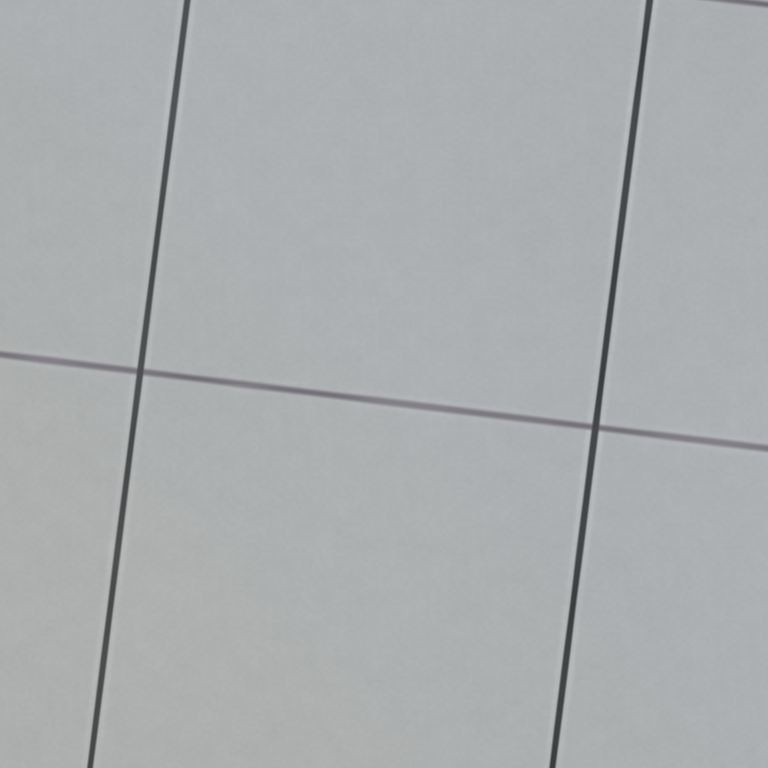
Give the GLSL for this texture, as a Shadertoy shader.

```glsl
// Large pale grey panels divided by a slightly tilted grid of thin joints.
// Two sheared axes place the joints: dark crisp uprights, softer mauve cross joints.
// Value noise adds blotches, fine grain and uneven wear along each joint.

const vec2  SPACING      = vec2(0.602, 0.578);   // joint repeat across and up
const vec2  ORIGIN       = vec2(0.1172, 0.5385); // first upright at y=0, cross joint at x=0
const vec2  SHEAR        = vec2(0.1268, -0.1225);
const vec2  HALF_WIDTH   = vec2(0.0040, 0.0039);
const vec2  SOFTNESS     = vec2(0.0019, 0.0032);
const float HALO_OFFSET  = 0.0085;
const float HALO_WIDTH   = 0.0035;
const float HALO_GAIN    = 0.045;
const float BLOTCH_GAIN  = 0.010;
const float MOTTLE_GAIN  = 0.010;
const float GRAIN_GAIN   = 0.014;
const vec3  PANEL_LOW    = vec3(0.680, 0.690, 0.686);
const vec3  PANEL_HIGH   = vec3(0.676, 0.688, 0.700);
const vec3  UPRIGHT_PALE = vec3(0.320, 0.325, 0.330);
const vec3  UPRIGHT_DARK = vec3(0.225, 0.230, 0.240);
const vec3  CROSS_COLOR  = vec3(0.455, 0.440, 0.470);

float hash(vec2 p) {
    return fract(sin(dot(p, vec2(127.1, 311.7))) * 43758.5453);
}

float noise(vec2 p) {
    vec2 i = floor(p), f = fract(p);
    f = f * f * (3.0 - 2.0 * f);
    return mix(mix(hash(i), hash(i + vec2(1, 0)), f.x),
               mix(hash(i + vec2(0, 1)), hash(i + vec2(1, 1)), f.x), f.y);
}

// Signed distance to the nearest joint of each direction
vec2 jointDistance(vec2 p) {
    vec2 q = (p - ORIGIN - SHEAR * p.yx) / SPACING;
    return (fract(q + 0.5) - 0.5) * SPACING / sqrt(1.0 + SHEAR * SHEAR);
}

// Pale rim beside a joint
float halo(float d) {
    float t = (abs(d) - HALO_OFFSET) / HALO_WIDTH;
    return exp(-t * t);
}

void mainImage(out vec4 fragColor, in vec2 fragCoord) {
    vec2 uv = fragCoord / iResolution.xy;
    float pixel = 1.0 / min(iResolution.x, iResolution.y);

    // Panel tone, cooler toward the upper right
    vec3 color = mix(PANEL_LOW, PANEL_HIGH, smoothstep(0.2, 1.5, uv.x + uv.y));
    color += BLOTCH_GAIN * (noise(uv * 4.0) - 0.5);
    color += MOTTLE_GAIN * (noise(uv * 45.0 + 7.0) - 0.5);
    color += GRAIN_GAIN * (noise(uv * 230.0 + 19.0) - 0.5);

    // Joint coverage with slight drift in width
    vec2 d = jointDistance(uv);
    vec2 wear = vec2(noise(vec2(uv.y * 14.0, floor(uv.x * 2.0))),
                     noise(vec2(uv.x * 16.0, floor(uv.y * 2.0) + 5.0)));
    vec2 halfWidth = HALF_WIDTH * (0.88 + 0.24 * wear);
    vec2 edge = max(SOFTNESS, vec2(0.75 * pixel));
    vec2 cover = 1.0 - smoothstep(halfWidth - edge, halfWidth + edge, abs(d));

    // Pale rims, stronger and broken along the uprights
    color += HALO_GAIN * halo(d.x) * (0.35 + 0.65 * wear.x);
    color += 0.4 * HALO_GAIN * halo(d.y) * wear.y;

    // Cross joints below, uprights on top, darkening to the lower right
    vec3 crossColor = CROSS_COLOR + 0.09 * (wear.y - 0.5);
    float depth = clamp(0.15 + 0.9 * uv.x - 0.25 * uv.y, 0.0, 1.0);
    vec3 uprightColor = mix(UPRIGHT_PALE, UPRIGHT_DARK, depth) + 0.06 * (wear.x - 0.5);
    color = mix(color, crossColor, cover.y * 0.92);
    color = mix(color, uprightColor, cover.x);

    fragColor = vec4(clamp(color, 0.0, 1.0), 1.0);
}
```
